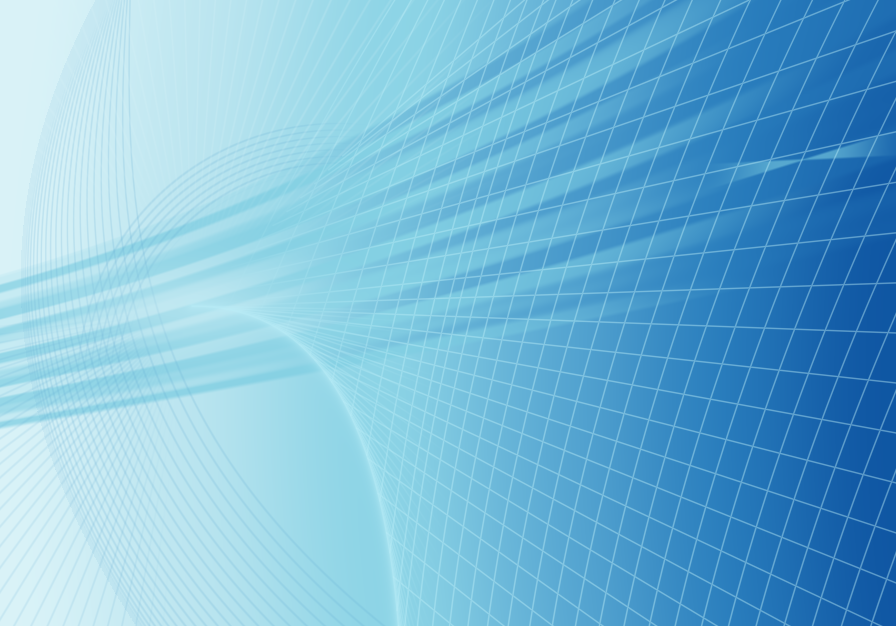
This background is drawn by a Shadertoy shader. Its source:

```glsl
// A pale-to-deep blue backdrop crossed by soft swept streaks, with a ruled net
// fanning out of an arch and fine nested curves on the left. The net is made of
// looped segments; the other line sets are contours of implicit coordinates.

const vec3 PALE = vec3(0.85, 0.95, 0.97);
const vec3 ICE = vec3(0.74, 0.90, 0.94);
const vec3 AQUA = vec3(0.55, 0.83, 0.90);
const vec3 SKY = vec3(0.36, 0.67, 0.83);
const vec3 AZURE = vec3(0.16, 0.49, 0.74);
const vec3 DEEP = vec3(0.06, 0.34, 0.64);
const vec3 STREAK = vec3(0.48, 0.80, 0.88);
const vec3 NET = vec3(0.73, 0.93, 0.97);
const vec3 FINE = vec3(0.37, 0.66, 0.82);

const vec2 ARCH_START = vec2(0.307, 0.511);
const vec2 ARCH_BEND = vec2(0.595, 0.513);
const vec2 ARCH_END = vec2(0.636, 0.0);
const float LINE_REACH = 0.0007;
const float COLUMN_BEND = 0.15;
const float ASPECT = 1.43;
const int ROWS = 28;
const int COLUMNS = 38;
const int TANGENTS = 34;

vec2 arch(float t) {
    return mix(mix(ARCH_START, ARCH_BEND, t), mix(ARCH_BEND, ARCH_END, t), t);
}

float segmentDistance(vec2 p, vec2 a, vec2 b) {
    vec2 ab = b - a;
    return length(p - a - ab * clamp(dot(p - a, ab) / dot(ab, ab), 0.0, 1.0));
}

// Soft coverage of a thin stroke at a distance in canvas heights.
float stroke(float d) {
    return 1.0 - smoothstep(0.0, LINE_REACH + 1.0 / iResolution.y, d);
}

// One thin line for every unit step of u.
float contours(float u) {
    float w = max(fwidth(u), 1e-4);
    float line = stroke(abs(fract(u) - 0.5) / w / iResolution.y);
    return mix(line, 0.5, smoothstep(0.3, 0.7, w));
}

// Shifts x so that straight columns lean more the higher they climb.
vec2 straighten(vec2 p) {
    return vec2(p.x + COLUMN_BEND * p.y * (1.0 - p.y), p.y);
}

vec3 backdrop(vec2 p) {
    float x = p.x / ASPECT + 0.03 * sin(3.0 * p.y + 0.4) - 0.025;
    vec3 c = mix(PALE, ICE, smoothstep(0.0, 0.22, x));
    c = mix(c, AQUA, smoothstep(0.18, 0.43, x));
    c = mix(c, SKY, smoothstep(0.42, 0.64, x));
    c = mix(c, AZURE, smoothstep(0.58, 0.84, x));
    return mix(c, DEEP, smoothstep(0.78, 1.0, x) * (1.0 - 0.4 * smoothstep(0.65, 1.0, p.y)));
}

// Streaks share a coordinate running from 0 on the lower edge to 1 on the upper.
vec3 addStreaks(vec3 c, vec2 p) {
    float lower = 0.312 + 0.17 * p.x + 0.016 * p.x * p.x;
    float upper = 0.563 + 0.28 * p.x + 0.204 * p.x * p.x;
    float v = (p.y - lower) / (upper - lower);
    float soft = 0.008 / (upper - lower);
    float inside = smoothstep(0.0, soft, v) * smoothstep(0.0, soft, 1.0 - v);
    float wave = sin(43.0 * v + 0.6) + 0.6 * sin(71.0 * v + 0.9 * p.x) + 0.35 * sin(19.0 * v);
    float stripe = smoothstep(-0.8, 0.7, wave);
    float right = smoothstep(0.42, 0.75, p.x);
    float fade = 1.0 - smoothstep(0.7, 1.3, p.x + 0.12 * sin(23.0 * v));
    c = mix(c, STREAK, inside * (1.0 - right) * mix(0.2, 0.72, stripe));
    c = mix(c, AZURE, inside * right * 0.3 * (1.0 - stripe));
    c = mix(c, STREAK, inside * right * stripe * fade * 0.52);
    // Small crossed glint near the right edge
    vec2 q = p - vec2(1.283, 0.745);
    float wedge = abs(q.y - 0.18 * q.x) - 0.13 * abs(q.x);
    float glint = (1.0 - smoothstep(-0.002, 0.003, wedge)) * smoothstep(0.17, 0.03, abs(q.x));
    return mix(c, STREAK, glint * 0.6);
}

vec3 addFineCurves(vec3 c, vec2 p) {
    // Nested sweep opening toward the bottom
    float d = p.y - 0.554;
    float left = 0.033 + 0.6 * d * d;
    float sweep = 0.21 + 0.42 * pow(1.0 - p.y, 3.0);
    float u = (p.x - left) / max(sweep - left, 0.02);
    float sweepMask = step(0.0, u) * step(u, 1.0);
    c = mix(c, FINE, 0.2 * sweepMask * contours(24.0 * sqrt(max(u, 0.0))));
    // Arcs over the left shoulder
    float r = length(p - vec2(0.54, 0.387));
    float arcs = smoothstep(0.34, 0.35, r) * (1.0 - smoothstep(0.42, 0.425, r));
    arcs *= smoothstep(0.6, 0.45, p.x) * smoothstep(0.38, 0.48, p.y);
    c = mix(c, FINE, 0.2 * arcs * contours(r * 95.0));
    // Rays leaving the tip of the arch
    vec2 q = p - ARCH_START;
    float down = smoothstep(0.02, 0.12, -q.x) * smoothstep(0.0, -0.08, q.y);
    c = mix(c, FINE, 0.15 * down * contours(24.0 * atan(q.y, max(-q.x, 0.01))));
    float up = smoothstep(0.08, 0.3, q.y) * smoothstep(0.55, 0.2, q.x);
    c = mix(c, PALE, 0.2 * up * contours(20.0 * atan(q.x, max(q.y, 0.01))));
    // Pale haze where the streaks meet the tip
    vec2 haze = q * vec2(5.0, 16.0);
    return mix(c, PALE, 0.4 * exp(-dot(haze, haze)));
}

vec3 addNet(vec3 c, vec2 p) {
    float net = 0.0, edge = 0.0, nearest = 9.0;
    // Rows start on a rising spine, then along the arch
    for (int i = 0; i < ROWS; i++) {
        float s = float(i) / float(ROWS - 1);
        vec2 start = arch(pow(max(s - 0.4, 0.0) / 0.6, 1.3)) + 0.6 * max(0.4 - s, 0.0);
        net = max(net, stroke(segmentDistance(p, start, vec2(1.487, mix(1.558, -0.71, s)))));
    }
    // Columns crowd together toward the arch
    for (int i = 0; i < COLUMNS; i++) {
        float k = float(i) / float(COLUMNS - 1);
        float onArch = min(k * 4.0, 1.0);
        float beyond = pow(max(k - 0.25, 0.0) / 0.75, 1.3);
        vec2 foot = arch(mix(0.1, 1.0, onArch)) + vec2(1.1 * beyond, 0.0);
        vec2 top = vec2(mix(0.63, 0.874, onArch) + 1.45 * beyond, 1.0);
        net = max(net, stroke(segmentDistance(straighten(p), straighten(foot), top)));
    }
    // Short tangents thicken the net along the arch
    for (int i = 0; i < TANGENTS; i++) {
        float t = float(i) / float(TANGENTS);
        vec2 a = arch(t), b = arch(t + 1.0 / float(TANGENTS));
        vec2 tip = a + normalize(b - a) * 0.36;
        float fade = 1.0 - smoothstep(0.05, 0.36, length(p - a));
        edge = max(edge, fade * stroke(segmentDistance(p, a, tip)));
        nearest = min(nearest, segmentDistance(p, a, b));
    }
    c = mix(c, NET, 0.45 * net * smoothstep(0.28, 0.7, p.x));
    c = mix(c, NET, 0.35 * edge);
    return mix(c, NET, 0.6 * exp(-nearest * 140.0));
}

void mainImage(out vec4 fragColor, in vec2 fragCoord) {
    vec2 p = fragCoord / iResolution.xy * vec2(ASPECT, 1.0);
    vec3 color = addStreaks(backdrop(p), p);
    color = addFineCurves(color, p);
    fragColor = vec4(addNet(color, p), 1.0);
}
```
